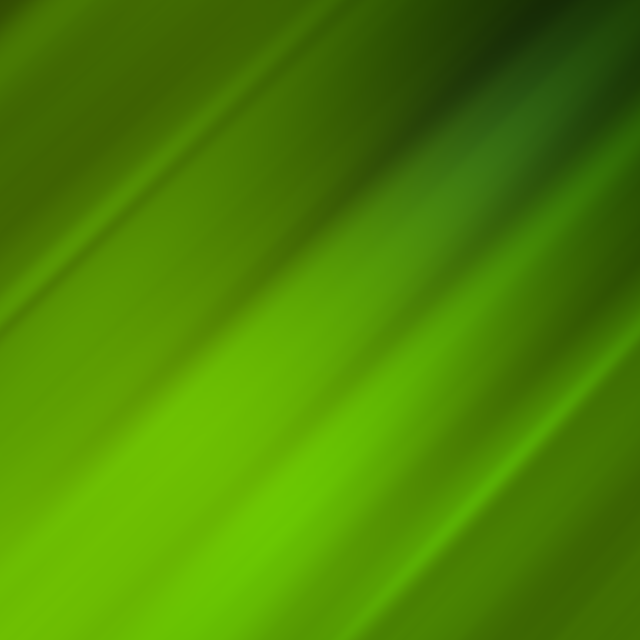
Reproduce this background procedurally as a Shadertoy shader.

```glsl
// Soft green light streaks running diagonally from lower left to upper right.
// A broad glow sets the brightness; Gaussian bands and stretched value noise
// add the light and dark streaks, and a tint turns brightness into green.

const float FAN = 0.05;            // how much the streaks converge upward
const float STREAK_LENGTH = 0.7;   // fade distance along a streak
const float GLOW_NEAR = 0.74;      // core brightness at lower left
const float GLOW_FAR = 0.14;       // core brightness at upper right
const float SIDE_LEVEL = 0.43;     // brightness far from the core
const float SIDE_REACH = 0.83;     // distance at which the side level is met
const float GRAIN = 0.035;         // strength of the fine streaks
const vec2 GRAIN_SCALE = vec2(26.0, 1.3);
const float RED_RATIO = 0.575;     // red relative to green
const vec2 HAZE_CENTER = vec2(0.0, 1.55);

// Each band: position across, width, strength, center along.
const int LIGHT_COUNT = 10;
const vec4 LIGHT[LIGHT_COUNT] = vec4[LIGHT_COUNT](
    vec4(-0.90, 0.060, 0.04, 1.00),
    vec4(-0.50, 0.025, 0.08, 0.75),
    vec4(-0.08, 0.030, 0.03, 0.80),
    vec4( 0.01, 0.100, 0.13, 1.65),
    vec4( 0.21, 0.060, 0.15, 1.75),
    vec4( 0.25, 0.100, 0.07, 0.90),
    vec4( 0.32, 0.120, 0.08, 0.20),
    vec4( 0.495, 0.050, 0.09, 1.10),
    vec4( 0.525, 0.022, 0.13, 1.10),
    vec4( 0.66, 0.070, 0.05, 0.90));

const int DARK_COUNT = 9;
const vec4 DARK[DARK_COUNT] = vec4[DARK_COUNT](
    vec4(-1.00, 0.060, 0.14, 1.00),
    vec4(-0.80, 0.040, 0.04, 0.80),
    vec4(-0.63, 0.090, 0.08, 0.80),
    vec4(-0.465, 0.018, 0.07, 0.60),
    vec4(-0.24, 0.100, 0.07, 1.00),
    vec4(-0.155, 0.040, 0.10, 0.95),
    vec4( 0.14, 0.035, 0.06, 1.00),
    vec4( 0.42, 0.060, 0.05, 1.30),
    vec4( 0.78, 0.070, 0.05, 1.20));

float hash(vec2 p) {
    vec3 q = fract(p.xyx * 0.1031);
    q += dot(q, q.yzx + 33.33);
    return fract((q.x + q.y) * q.z);
}

float valueNoise(vec2 p) {
    vec2 cell = floor(p);
    vec2 f = fract(p);
    f = f * f * (3.0 - 2.0 * f);
    float low = mix(hash(cell), hash(cell + vec2(1, 0)), f.x);
    float high = mix(hash(cell + vec2(0, 1)), hash(cell + vec2(1, 1)), f.x);
    return mix(low, high, f.y);
}

// Gaussian band, fading along its length
float band(vec2 p, vec4 s) {
    vec2 d = (p - s.xw) / vec2(s.y, STREAK_LENGTH);
    return s.z * exp(-dot(d, d));
}

// Broad light: a bright core that fades upward and toward the sides
float baseGlow(vec2 p) {
    float core = mix(GLOW_NEAR, GLOW_FAR, smoothstep(0.55, 2.05, p.y));
    return mix(core, SIDE_LEVEL, smoothstep(0.0, SIDE_REACH, abs(p.x)));
}

float streaks(vec2 p) {
    float sum = 0.0;
    for (int i = 0; i < LIGHT_COUNT; i++) sum += band(p, LIGHT[i]);
    for (int i = 0; i < DARK_COUNT; i++) sum -= band(p, DARK[i]);
    return sum;
}

// Fine streaks: two octaves of noise stretched along the diagonal
float fineStreaks(vec2 p) {
    vec2 q = p * GRAIN_SCALE + 40.0;
    float n = 0.65 * valueNoise(q) + 0.35 * valueNoise(q * vec2(2.3, 1.4) + 17.0);
    return GRAIN * (n - 0.5);
}

void mainImage(out vec4 fragColor, in vec2 fragCoord) {
    vec2 uv = fragCoord / iResolution.xy;

    // Diagonal frame: x runs across the streaks, y along them
    vec2 p = vec2(uv.x - uv.y, uv.x + uv.y);
    p.x *= 1.0 + FAN * (p.y - 1.0);

    float streak = streaks(p);
    float green = max(baseGlow(p) + streak + fineStreaks(p), 0.0);

    // Tint: light streaks are purer green, dark ones lean to olive
    float ratio = RED_RATIO - 0.4 * streak
                - 0.08 * smoothstep(1.2, 2.0, p.y)
                + 0.03 * smoothstep(-0.3, -0.6, p.x);
    vec2 haze = (p - HAZE_CENTER) / vec2(0.16, 0.35);
    float blue = 0.008 + 0.06 * exp(-dot(haze, haze));

    fragColor = vec4(green * ratio, green, blue, 1.0);
}
```
